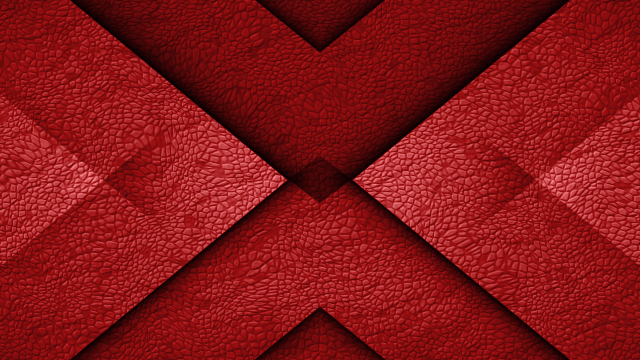
Reproduce this background procedurally as a Shadertoy shader.

```glsl
// Overlapping red leather panels crossing in a large X, with a small dark diamond
// in the middle. Panels are mirrored signed distances with soft cast shadows;
// the leather is a bump-lit Worley pattern with long stretched creases.

float hash(vec2 p) {
    return fract(sin(dot(p, vec2(127.1, 311.7))) * 43758.5453);
}

float noise(vec2 p) {
    vec2 i = floor(p), f = fract(p);
    f = f * f * (3.0 - 2.0 * f);
    return mix(mix(hash(i), hash(i + vec2(1, 0)), f.x),
               mix(hash(i + vec2(0, 1)), hash(i + vec2(1, 1)), f.x), f.y);
}

// Gap between the two nearest cell points: zero along the pore lines
float pores(vec2 p) {
    vec2 cell = floor(p), f = fract(p);
    float nearest = 9.0, second = 9.0;
    for (int j = -1; j <= 1; j++)
    for (int i = -1; i <= 1; i++) {
        vec2 o = vec2(i, j), id = cell + o;
        float d = length(o + vec2(hash(id), hash(id + 57.0)) - f);
        second = min(second, max(nearest, d));
        nearest = min(nearest, d);
    }
    return second - nearest;
}

float leatherHeight(vec2 p) {
    vec2 warp = vec2(noise(p * 9.0), noise(p * 9.0 + 31.0)) - 0.5;
    vec2 q = p + 0.05 * warp;
    float grain = smoothstep(0.0, 0.45, pores(q * vec2(52.0, 66.0)));
    vec2 along = vec2(q.x + 0.35 * q.y, q.y - 0.35 * q.x);
    float crease = smoothstep(0.0, 0.13, abs(noise(along * vec2(7.0, 34.0)) - 0.5));
    return 0.65 * grain + 0.35 * crease;
}

// Darkness cast by an edge, fading with the distance from it
float shadow(float d, float reach) {
    return exp(-max(d, 0.0) / reach);
}

void mainImage(out vec4 fragColor, in vec2 fragCoord) {
    vec2 p = fragCoord / iResolution.y;
    float aa = 0.8 / iResolution.y;
    float x = abs(p.x - 0.5 * iResolution.x / iResolution.y);
    float y = p.y, h = abs(y - 0.5);

    // Signed distances, positive inside each shape
    float side = 0.77 * (0.827 * (x - 0.09) - h);
    float outer = 0.77 * (0.83 * (x - 0.6) - h);
    float inner = 0.77 * (0.83 * (0.6 - x) - h);
    float topNotch = 0.77 * (y - 0.854 - 0.81 * x);
    float bottomNotch = 0.77 * (0.148 - y - 0.81 * x);
    float diamond = 0.77 * (0.067 - 0.77 * x - abs(y - 0.502));

    // Upper and lower chevrons, shaded by the side panels
    float upper = (0.49 - 0.1 * smoothstep(0.15, 0.7, x)) * (1.0 - shadow(-side, 0.045));
    float lower = (0.64 - 0.12 * smoothstep(0.2, 0.0, y)) * (1.0 - shadow(-side, 0.034));
    float tone = mix(lower, upper, smoothstep(-aa, aa, y - 0.5));

    // Notches at the top and bottom edges
    float notch = 0.4 * (1.0 - 0.95 * shadow(topNotch, 0.03));
    tone = mix(tone, notch, smoothstep(-aa, aa, topNotch));
    notch = 0.52 * (1.0 - 0.95 * shadow(bottomNotch, 0.03));
    tone = mix(tone, notch, smoothstep(-aa, aa, bottomNotch));

    // Centre diamond, black towards its side corners
    float core = 0.25 * (1.0 - 0.8 * smoothstep(0.015, 0.085, x));
    tone = mix(tone, core, smoothstep(-aa, aa, diamond));

    // Side panels: glow at the crossing, dim corners, faint folded diamond
    float panel = 0.61 + 0.17 * exp(-14.0 * dot(vec2(x - 0.16, h), vec2(x - 0.16, h)));
    panel -= 0.17 * smoothstep(0.2, 0.55, h) * smoothstep(0.45, 0.9, x);
    panel -= 0.12 * shadow(-outer, 0.06) * smoothstep(0.58, 0.75, x);
    float fold = smoothstep(0.38, 0.57, x) * (0.06 + 0.16 * shadow(inner, 0.05));
    panel -= fold * smoothstep(-aa, aa, inner);
    float tip = 0.63 + 0.2 * exp(-6.5 * length(vec2(x - 0.64, h)));
    panel = mix(panel, tip, smoothstep(-aa, aa, outer));
    tone = mix(tone, panel, smoothstep(-aa, aa, side));

    // Leather relief lit from the upper left
    float height = leatherHeight(p);
    float relief = height - leatherHeight(p + vec2(-0.003, 0.004));
    tone *= 0.8 + 0.29 * height + 0.3 * relief;
    tone *= 0.94 + 0.12 * noise(p * 140.0);

    // Deep red that turns pink in the highlights
    float pink = max(tone - 0.6, 0.0);
    vec3 color = vec3(tone, 0.095 * tone + 0.9 * pink, 0.1 * tone + 0.93 * pink);
    color.r -= 0.25 * pink;
    fragColor = vec4(clamp(color + vec3(0.01, 0.0, 0.004), 0.0, 1.0), 1.0);
}
```
